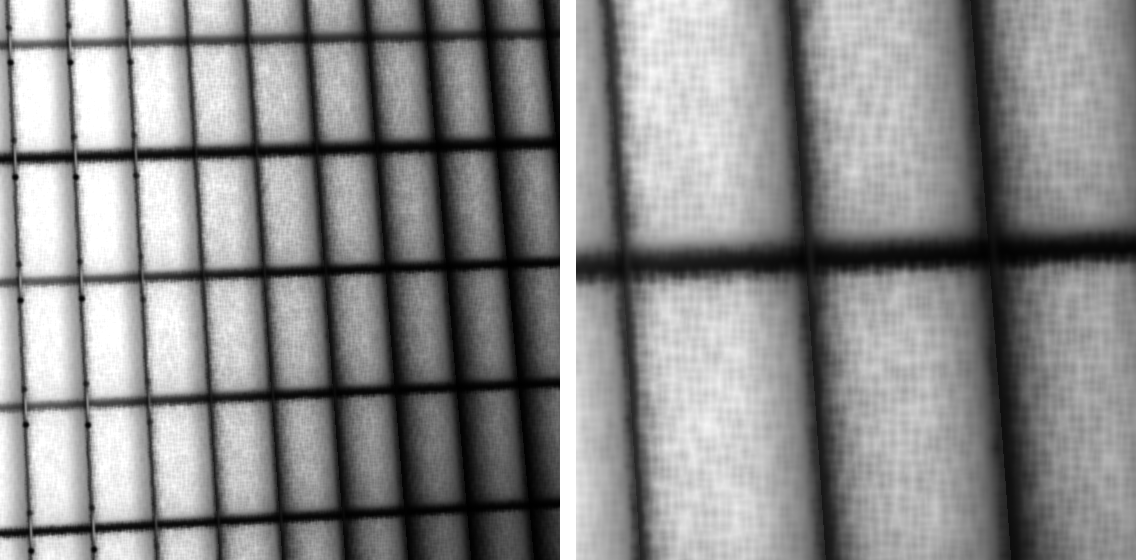
Left: the whole. Right: its middle third, enlarged.
This texture is drawn by a WebGL 1 fragment shader. Its source:

```glsl
precision highp float;
// Monochrome slanted grid of tall panels, bright at left and sinking into shadow at right.
uniform vec2 u_resolution;

const float FIRST_SEAM = 0.0123;
const float SEAM_SLANT = 0.0424;
const float PANEL_WIDTH = 0.1063;
const float PANEL_FLARE = 0.0061;

vec2 hash2(vec2 p) {
  vec2 q = vec2(dot(p, vec2(127.1, 311.7)), dot(p, vec2(269.5, 183.3)));
  return fract(sin(q) * 43758.545);
}

// Distance to the nearest scattered point
float cellular(vec2 p) {
  vec2 cell = floor(p), local = fract(p);
  float nearest = 2.0;
  for (int y = -1; y <= 1; y++) {
    for (int x = -1; x <= 1; x++) {
      vec2 offset = vec2(float(x), float(y));
      vec2 delta = offset + hash2(cell + offset) - local;
      nearest = min(nearest, dot(delta, delta));
    }
  }
  return sqrt(nearest);
}

// Woven grain, centred on zero
float fibreGrain(vec2 p) {
  float upright = cellular(p * vec2(210.0, 48.0));
  float level = cellular(p * vec2(55.0, 190.0) + 31.0);
  float mottle = cellular(p * vec2(34.0, 30.0) + 77.0);
  return 0.45 * upright + 0.35 * level + 0.3 * mottle - 0.52;
}

float bell(float d, float width) {
  float q = d / width;
  return exp(-q * q);
}

// Solid core with a short soft edge
float softBar(float d, float halfWidth) {
  float q = d / halfWidth;
  return exp(-abs(q * q * q));
}

// Depth from the top of a cross bar; bars tilt and spread downward
float barDepth(float index, float x) {
  float left = 0.081 + 0.224 * index - 0.024 * (1.0 - exp(-2.0 * index));
  return left - x * (0.019 + 0.0085 * index);
}

// Peak light of a panel
float panelLight(float column, float x, float depth) {
  float across = (column + 0.5) / 9.0;
  float light = 1.06 - 0.4 * smoothstep(0.1, 0.85, mix(across, x, 0.3));
  light -= depth * depth * (0.1 + 0.3 * across * across);
  return light + 0.05 * (hash2(vec2(column, 4.0)).x - 0.5);
}

// Shadow on the left side of a panel and falloff on its right side
float panelShade(float f, float x, float depth) {
  float gloom = smoothstep(0.3, 1.0, x + 0.25 * (depth - 0.5));
  float leftSide = 1.0 - mix(0.4, 0.92, sqrt(gloom)) * bell(f, mix(0.1, 0.4, gloom));
  float rightSide = 1.0 - 0.42 * smoothstep(0.55, 1.0, f);
  return leftSide * rightSide;
}

// Light kept beside and under one cross bar
float barShade(float d, float index, float x) {
  float spread = smoothstep(0.0, 0.6, x);
  float leftDark = 0.68 + 0.25 * cos((index - 1.0) * 2.1);
  float rightDark = index < 0.5 ? 0.62 : 0.94;
  float heavy = abs(index - 1.0) < 0.5 ? 1.25 : 1.0;
  float above = mix(0.0095, 0.0125, spread);
  float width = heavy * (d < 0.0 ? above : 0.0085);
  float core = mix(leftDark, rightDark, spread) * mix(softBar(d, width), bell(d, width), 0.5);
  float halo = mix(0.18, 0.32, spread) * exp(-abs(d) / (d < 0.0 ? 0.028 : 0.018));
  return (1.0 - core) * (1.0 - halo);
}

void main() {
  vec2 p = gl_FragCoord.xy / u_resolution;
  float x = p.x, depth = 1.0 - p.y;
  float grain = fibreGrain(p);

  // Panel coordinates
  float pitch = PANEL_WIDTH + PANEL_FLARE * depth;
  float u = (x - FIRST_SEAM - SEAM_SLANT * depth) / pitch;
  float column = floor(u);
  float seam = (u - floor(u + 0.5)) * pitch;
  float f = clamp(u - column + grain * 0.05, 0.0, 1.0);

  // Panel face
  float tone = panelLight(column, x, depth) * panelShade(f, x, depth);
  tone *= 1.0 + grain * mix(0.2, 0.36, smoothstep(0.1, 0.6, x));
  tone += 0.01 * sin(x * 410.0 + 2.0 * sin(depth * 37.0)) * sin(depth * 190.0);

  // Upright seams, soft and ragged
  float seamWidth = mix(0.0042, 0.0105, smoothstep(0.2, 0.8, x));
  float seamDark = mix(0.55, 0.76, x) + 0.25 * grain;
  tone *= 1.0 - seamDark * bell(seam + grain * 0.004, seamWidth);

  // Cross bars, with pins and bright clips on the lit side
  float lit = 1.0 - smoothstep(0.18, 0.34, x);
  for (int i = 0; i < 5; i++) {
    float index = float(i);
    float d = depth - barDepth(index, x);
    tone *= barShade(d + grain * 0.005, index, x);
    float pinGap = 0.035 + 0.008 * (hash2(vec2(floor(u + 0.5), index)).x - 0.5);
    float pinSide = d < 0.0 ? 0.6 : 0.95;
    float pin = softBar(length(vec2(seam - 0.002, abs(d) - pinGap)), 0.0058);
    tone *= 1.0 - pinSide * lit * pin;
    float clip = bell(seam - 0.003, 0.0028) * softBar(d, 0.021);
    tone = mix(tone, 0.78, clip * (0.1 + 0.5 * lit) * (1.0 - smoothstep(0.4, 0.8, x)));
  }

  gl_FragColor = vec4(vec3(clamp(tone, 0.0, 1.0)), 1.0);
}
```
